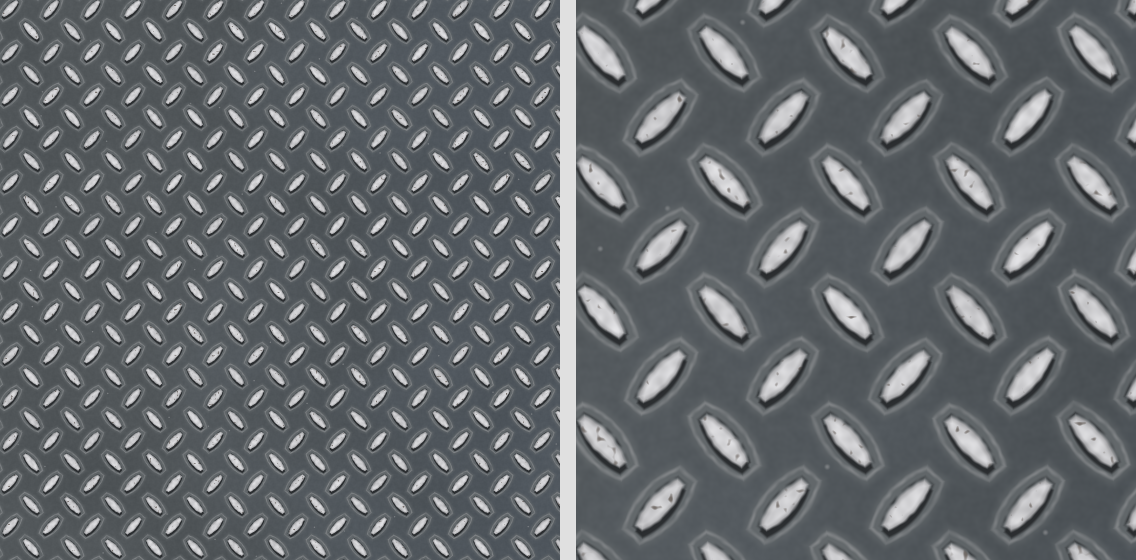
Left, the full canvas; right, a detail of the centre.
This texture is drawn by a three.js fragment shader. Its source:

```glsl
// Steel tread plate: two interleaved families of worn, slanted lens-shaped lugs.
varying vec2 vUv;

const vec2 PITCH = vec2(0.0731, 0.076923);       // about 13.7 across, 13 down
const vec2 RISING_ORIGIN = vec2(0.0182, 0.0613);
const vec2 FALLING_ORIGIN = vec2(0.0560, 0.0222);
const float ROW_BOW = 0.003;                     // slight drift of the middle rows
const float LUG_ANGLE = 0.84;
const float LUG_HALF_WIDTH = 0.0062;
const float LUG_HALF_LENGTH = 0.0234;            // where the two arcs would meet
const float LUG_CUT = 0.0185;                    // where the tips are cut off
const float LUG_JITTER = 0.0012;
const vec2 SHADOW_SHIFT = vec2(0.0004, -0.0036);
const float RIM_DISTANCE = 0.0060;
const float RIM_WIDTH = 0.0013;
const float SOFTNESS = 0.0011;

const vec3 STEEL = vec3(0.315, 0.335, 0.347);
const vec3 BLUE_TINT = vec3(-0.006, 0.002, 0.018);
const vec3 HALO = vec3(0.40, 0.42, 0.43);
const vec3 RIM = vec3(0.53, 0.54, 0.55);
const vec3 SHADOW = vec3(0.15, 0.16, 0.17);
const vec3 TOP = vec3(0.82, 0.82, 0.83);
const vec3 TOP_EDGE = vec3(0.66, 0.66, 0.67);
const vec3 RUST = vec3(0.40, 0.37, 0.35);

float hash(vec2 p) {
  vec3 q = fract(p.xyx * vec3(0.1031, 0.1030, 0.0973));
  q += dot(q, q.yzx + 33.33);
  return fract((q.x + q.y) * q.z);
}

float cornerSlope(vec2 cell, vec2 offset) {
  float a = 6.2832 * hash(cell);
  return dot(vec2(cos(a), sin(a)), offset);
}

// Gradient noise, roughly -0.7 to 0.7
float noise(vec2 p) {
  vec2 i = floor(p), f = fract(p);
  vec2 u = f * f * f * (f * (f * 6.0 - 15.0) + 10.0);
  vec2 e = vec2(1.0, 0.0);
  return mix(mix(cornerSlope(i, f), cornerSlope(i + e, f - e), u.x),
             mix(cornerSlope(i + e.yx, f - e.yx), cornerSlope(i + 1.0, f - 1.0), u.x), u.y);
}

float fbm(vec2 p) {
  float sum = 0.0, amp = 0.6;
  for (int i = 0; i < 4; i++) {
    sum += amp * noise(p);
    p = p * 2.03 + 17.3;
    amp *= 0.55;
  }
  return sum;
}

float fill(float d) { return 1.0 - smoothstep(-SOFTNESS, SOFTNESS, d); }

// Signed distance to a lens with cut tips, long side along axis
float lugDistance(vec2 p, vec2 axis) {
  float along = abs(dot(p, axis));
  float across = abs(dot(p, vec2(-axis.y, axis.x)));
  float radius = (LUG_HALF_LENGTH * LUG_HALF_LENGTH + LUG_HALF_WIDTH * LUG_HALF_WIDTH)
               / (2.0 * LUG_HALF_WIDTH);
  float arc = length(vec2(across + radius - LUG_HALF_WIDTH, along)) - radius;
  return max(arc, along - LUG_CUT);
}

// Flat plate: broad stains, streaky grain and sparse bright chips
vec3 plate(vec2 uv) {
  float stain = fbm(uv * 4.0 + 3.0);
  float grain = noise(uv * 130.0) * 0.6 + noise(uv * 300.0) * 0.4;
  vec3 color = STEEL + 0.045 * stain + 0.026 * grain;
  color += BLUE_TINT * smoothstep(0.2, 1.0, uv.x + 0.4 * stain);
  vec2 cell = floor(uv * 45.0);
  vec2 chip = 0.25 + 0.5 * vec2(hash(cell + 5.1), hash(cell + 9.7));
  float d = length(fract(uv * 45.0) - chip) / 45.0;
  float present = step(0.965, hash(cell + 2.3));
  return mix(color, RIM, 0.75 * present * fill(d - 0.0012));
}

vec3 addLugs(vec3 color, vec2 uv, vec2 origin, float slant) {
  vec2 p = uv + vec2(0.0, ROW_BOW * sin(3.14159 * uv.y));
  vec2 id = floor((p - origin) / PITCH + 0.5);
  vec2 seed = id + 40.0 + 23.0 * slant;
  vec2 local = p - origin - id * PITCH;
  local += LUG_JITTER * (vec2(hash(seed), hash(seed + 7.7)) - 0.5);
  float angle = LUG_ANGLE + 0.08 * (hash(seed + 3.1) - 0.5);
  vec2 axis = vec2(slant * cos(angle), sin(angle));
  float ragged = noise(uv * 170.0 + seed);
  float d = lugDistance(local, axis) + 0.0009 * ragged;

  // Polished halo and raised rim around the foot
  float polish = 0.75 + 0.4 * fbm(uv * 9.0 + 8.0);
  color = mix(color, HALO, polish * (1.0 - smoothstep(0.004, 0.0125, d)));
  float rim = 1.0 - smoothstep(0.0, RIM_WIDTH * 1.6, abs(d - RIM_DISTANCE));
  color = mix(color, RIM, rim * clamp(polish * 0.75 + 0.5 * ragged, 0.0, 1.0));

  // Shaded flank, then a broken dark outline
  float flank = lugDistance(local - SHADOW_SHIFT, axis) - 0.0005;
  color = mix(color, SHADOW, 0.92 * fill(flank));
  color = mix(color, SHADOW, fill(abs(d - 0.0014) - 0.0005) * clamp(0.35 + ragged, 0.0, 0.8));

  // Bright top with pits and rust, heavier on some lugs
  float wear = hash(seed + 11.9);
  vec3 top = mix(TOP, TOP_EDGE, smoothstep(-0.0035, 0.0, d));
  top += 0.10 * noise(uv * 150.0 + 31.0) + 0.04 * (hash(seed + 6.2) - 0.5);
  float pits = smoothstep(0.42 - 0.24 * wear * wear, 0.60, noise(uv * 210.0 + seed * 3.7));
  top = mix(top, RUST, 0.85 * pits);
  return mix(color, top, fill(d));
}

void main() {
  vec3 color = plate(vUv);
  color = addLugs(color, vUv, RISING_ORIGIN, 1.0);
  color = addLugs(color, vUv, FALLING_ORIGIN, -1.0);
  gl_FragColor = vec4(color, 1.0);
}
```
